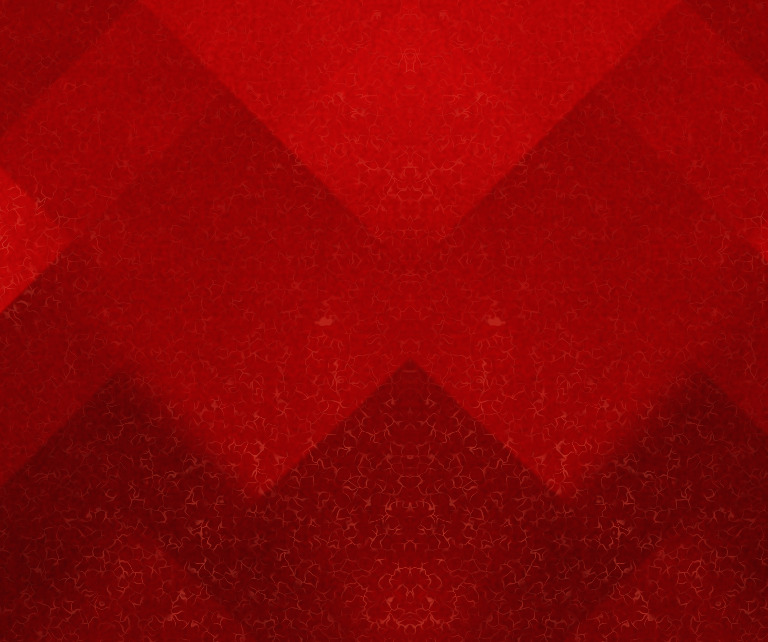
This background is drawn by a Shadertoy shader. Its source:

```glsl
#define AXIS 0.534
#define EDGE_SOFT 0.006
#define CRACK_SCALE 62.0
#define CRACK_WIDTH 0.025
#define CRACK_GAIN 0.46
#define MOTTLE_GAIN 0.05
#define GRAIN_GAIN 0.075
#define CRACK_TINT vec3(0.90, 0.36, 0.26)
#define SPOT_COLOR vec3(0.74, 0.16, 0.11)

vec2 hash2(vec2 p) {
    vec3 a = fract(p.xyx * vec3(0.1031, 0.1030, 0.0973));
    a += dot(a, a.yzx + 33.33);
    return fract((a.xx + a.yz) * a.zy);
}

float gradDot(vec2 cell, vec2 corner, vec2 f) {
    return dot(hash2(cell + corner) * 2.0 - 1.0, f - corner);
}

float gradientNoise(vec2 p) {
    vec2 i = floor(p), f = fract(p);
    vec2 u = f * f * f * (f * (f * 6.0 - 15.0) + 10.0);
    vec2 e = vec2(1.0, 0.0);
    return mix(mix(gradDot(i, e.yy, f), gradDot(i, e.xy, f), u.x),
               mix(gradDot(i, e.yx, f), gradDot(i, e.xx, f), u.x), u.y);
}

float fbm(vec2 p) {
    float sum = 0.0, amp = 0.6;
    for (int i = 0; i < 3; i++) {
        sum += amp * gradientNoise(p);
        p = p * 2.03 + 17.1;
        amp *= 0.5;
    }
    return sum;
}

// Distance to the nearest border between scattered cells
float cellBorder(vec2 p) {
    vec2 cell = floor(p), f = fract(p), nearest = vec2(9.0);
    for (int j = -1; j <= 1; j++)
        for (int i = -1; i <= 1; i++) {
            vec2 o = vec2(i, j);
            vec2 r = o + hash2(cell + o) - f;
            if (dot(r, r) < dot(nearest, nearest)) nearest = r;
        }
    float border = 9.0;
    for (int j = -2; j <= 2; j++)
        for (int i = -2; i <= 2; i++) {
            vec2 o = vec2(i, j);
            vec2 r = o + hash2(cell + o) - f;
            vec2 gap = r - nearest;
            if (dot(gap, gap) > 1e-4)
                border = min(border, dot(0.5 * (nearest + r), normalize(gap)));
        }
    return border;
}

float past(float value, float edge) {
    return smoothstep(-EDGE_SOFT, EDGE_SOFT, value - edge);
}

float glow(vec2 q, vec2 center, vec2 size) {
    vec2 r = (q - center) / size;
    return exp(-dot(r, r));
}

// Red level of the overlapping diagonal panels; q = (distance to axis, depth)
float panelTone(vec2 q) {
    float fall = q.x + q.y, rise = q.y - q.x;
    float tone = 0.56 + 0.06 * glow(q, vec2(0.05, 0.54), vec2(0.22, 0.20));
    // Upper side band, bright side wedge and dark top corner
    float side = 1.0 - past(rise, -0.148);
    tone = mix(tone, 0.60, side);
    tone = mix(tone, 0.63 + 0.08 * smoothstep(0.5, 0.64, q.x), side * past(fall, 0.899));
    tone = mix(tone, 0.53, 1.0 - past(rise, -0.425));
    // Lower strips
    float lower = past(rise, -0.148);
    tone = mix(tone, mix(0.58, 0.52, smoothstep(0.3, 0.6, q.x)), lower * past(fall, 0.899));
    float shade = mix(0.48, 0.39, past(rise, 0.121));
    tone = mix(tone, shade, lower * smoothstep(-0.06, 0.06, fall - 1.016));
    // Lower central peak
    float peakTone = mix(0.49, 0.42, smoothstep(0.56, 0.85, q.y));
    peakTone -= 0.04 * smoothstep(0.95, 1.12, fall);
    tone = mix(tone, peakTone, past(q.y - 0.93 * q.x, 0.558));
    tone += 0.06 * past(fall, 1.238) * smoothstep(0.3, 0.5, rise);
    tone += 0.10 * glow(q, vec2(0.0, 0.96), vec2(0.13, 0.14));
    tone -= 0.05 * glow(q, vec2(0.64, 0.92), vec2(0.16, 0.22));
    // Bright top wedge with its inner diamond
    float topTone = 0.665 + 0.02 * past(rise, 0.0);
    topTone += 0.06 * glow(q, vec2(0.0, 0.05), vec2(0.26, 0.22));
    topTone -= 0.07 * smoothstep(0.24, 0.42, q.y);
    return mix(tone, topTone, 1.0 - past(fall, 0.421));
}

void mainImage(out vec4 fragColor, in vec2 fragCoord) {
    vec2 p = fragCoord / iResolution.y;
    vec2 q = vec2(abs(p.x - AXIS * iResolution.x / iResolution.y), 1.0 - p.y);

    // Panels with mottled paint and fine grain
    float grain = gradientNoise(q * 150.0) + 0.6 * gradientNoise(q * 75.0 + 9.0);
    float tone = panelTone(q) + MOTTLE_GAIN * fbm(q * 12.0) + GRAIN_GAIN * grain;
    float lift = smoothstep(0.62, 0.8, tone);
    vec3 color = vec3(tone, vec2(0.012, 0.015) + 0.015 * lift);

    // Thin broken cracks, stronger near the axis, the side wedge and the base
    vec2 warp = vec2(gradientNoise(q * 75.0), gradientNoise(q * 75.0 + 51.7));
    float border = cellBorder(q * CRACK_SCALE + 0.8 * warp);
    float aa = CRACK_SCALE / iResolution.y;
    float crack = 1.0 - smoothstep(0.0, CRACK_WIDTH + aa, border);
    crack *= smoothstep(-0.25, 0.3, gradientNoise(q * 48.0 + 23.0));
    float wear = 0.24 + 0.4 * glow(q, vec2(0.0, 0.2), vec2(0.2, 0.22));
    wear += 0.5 * glow(q, vec2(0.18, 0.66), vec2(0.22, 0.14));
    wear += 0.6 * glow(q, vec2(0.64, 0.37), vec2(0.13, 0.12));
    wear += 0.7 * glow(q, vec2(0.0, 0.92), vec2(0.16, 0.22));
    wear += 0.5 * glow(q, vec2(0.38, 0.90), vec2(0.2, 0.16));
    wear *= clamp(1.0 + 1.5 * fbm(q * 14.0 + 8.0), 0.3, 1.6);
    color = mix(color, CRACK_TINT, crack * CRACK_GAIN * wear);

    // Twin worn spots
    vec2 r = (q - vec2(0.133, 0.501)) / vec2(0.013, 0.007);
    float spot = length(r) + 0.9 * gradientNoise(q * 110.0);
    color = mix(color, SPOT_COLOR, 0.75 * (1.0 - smoothstep(0.6, 1.2, spot)));

    fragColor = vec4(clamp(color, 0.0, 1.0), 1.0);
}
```
